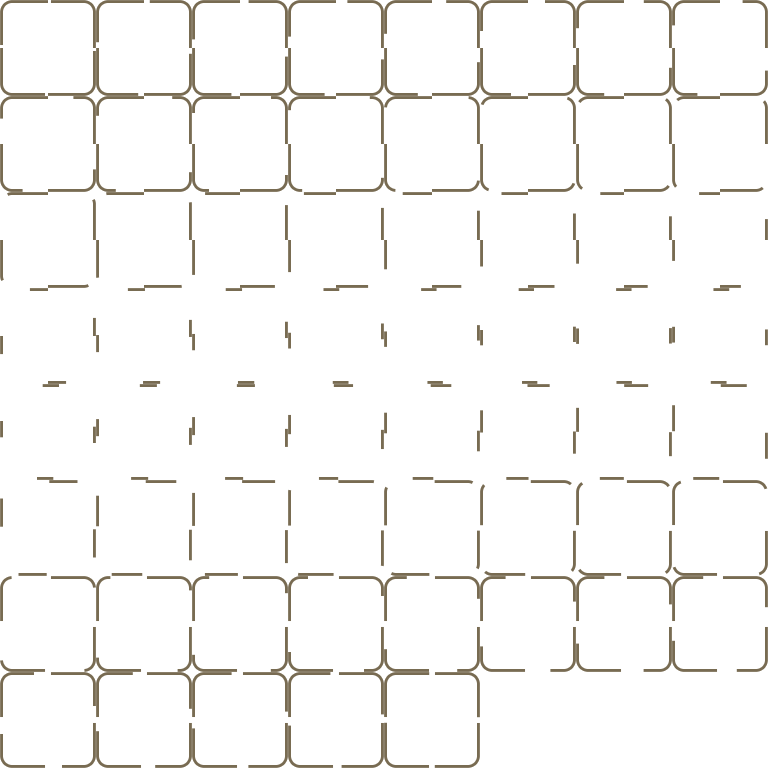
Give the GLSL for this pattern, as a Shadertoy shader.

```glsl
const float GRID = 8.0;
const float FRAME_COUNT = 61.0;
const vec3 PAPER = vec3(1.0);
const vec3 INK = vec3(0.47, 0.42, 0.32);

// Lengths in units of one cell
const float INSET = 0.0163;
const float HALF_STROKE = 0.0149;
const float RADIUS = 0.11;
const float REST = 0.031;
const float SPEED = 0.0292;

// Frames that bound the eased part of the motion
const float EASE_BEGIN = 24.0;
const float TAIL_STOP = 48.0;
const float HEAD_CRUISE = 40.0;

float coverage(float dist, float pixel) {
    return clamp(0.5 - dist / pixel, 0.0, 1.0);
}

// Turns any quadrant onto the upper right one, keeping the clockwise sense
vec2 foldQuarterTurns(vec2 p) {
    return p.x * p.y >= 0.0 ? abs(p) : abs(p.yx);
}

float roundedSquareDistance(vec2 q, float straight, float radius) {
    vec2 c = q - straight;
    return length(max(c, 0.0)) + min(max(c.x, c.y), 0.0) - radius;
}

// Clockwise path length from the middle of the top side
float pathLength(vec2 q, float straight, float radius) {
    vec2 c = max(q - straight, 0.0);
    float bend = radius * atan(c.x, max(c.y, 1e-6));
    return min(q.x, straight) + bend + straight - min(q.y, straight);
}

// Tail runs steadily, then eases to rest just past the side's middle
float dashTail(float frame, float quarter) {
    float steady = REST - quarter + SPEED * min(frame, EASE_BEGIN);
    float left = clamp((TAIL_STOP - frame) / (TAIL_STOP - EASE_BEGIN), 0.0, 1.0);
    return mix(REST, steady, pow(left, 2.3));
}

// Head waits at the side's middle, accelerates, then runs steadily
float dashHead(float frame) {
    float t = clamp(frame - EASE_BEGIN, 0.0, HEAD_CRUISE - EASE_BEGIN);
    return t * (0.00944 + 0.00061 * t) + SPEED * max(frame - HEAD_CRUISE, 0.0);
}

float dashDistance(float s, float tail, float head) {
    return max(tail - s, s - head);
}

float dashedFrame(vec2 p, float frame, float pixel) {
    float straight = 0.5 - INSET - RADIUS;
    float quarter = 2.0 * straight + 1.570796 * RADIUS;
    vec2 q = foldQuarterTurns(p);

    float outline = abs(roundedSquareDistance(q, straight, RADIUS)) - HALF_STROKE;
    float s = pathLength(q, straight, RADIUS);
    float tail = dashTail(frame, quarter);
    float head = dashHead(frame);
    float dash = min(dashDistance(s, tail, head), dashDistance(s - quarter, tail, head));
    return coverage(outline, pixel) * coverage(dash, pixel);
}

void mainImage(out vec4 fragColor, in vec2 fragCoord) {
    vec2 grid = fragCoord / iResolution.xy * GRID;
    float pixel = GRID / min(iResolution.x, iResolution.y);

    // Frames are numbered along rows from the upper left
    vec2 cell = floor(grid);
    float frame = cell.x + GRID * (GRID - 1.0 - cell.y);

    float ink = dashedFrame(fract(grid) - 0.5, frame, pixel);
    ink *= step(frame, FRAME_COUNT - 0.5);
    fragColor = vec4(mix(PAPER, INK, ink), 1.0);
}
```
